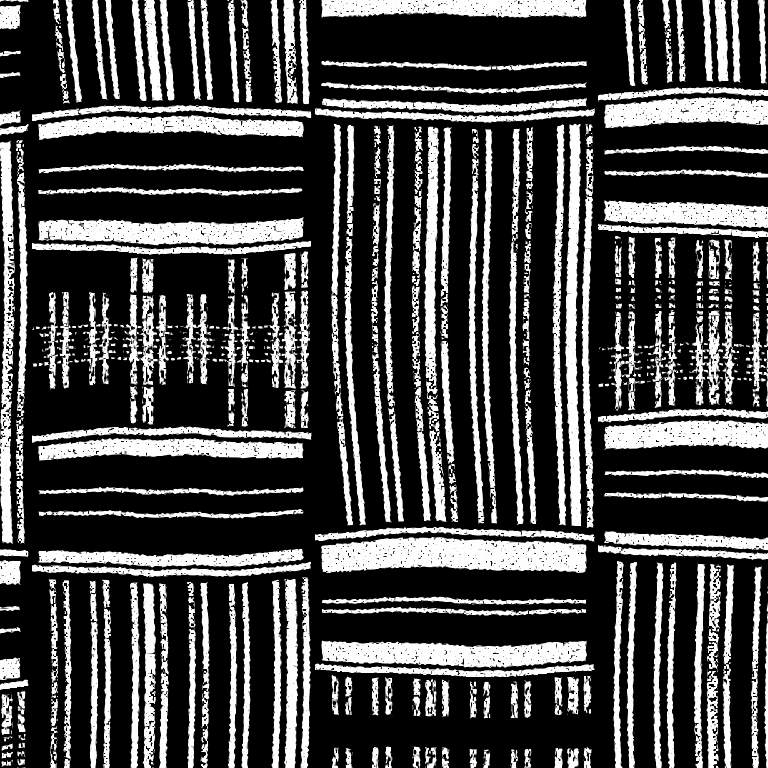
This pattern is drawn by a Shadertoy shader. Its source:

```glsl
// Black and white basket weave of striped cloth strips with worn, plaid crossings.

#define UNITS 768.0        // design units across the canvas
#define PITCH 283.0        // column width
#define ORIGIN 32.0        // left edge of column zero
#define PERIOD 877.0       // vertical repeat of one column
#define BAND 142.0         // height of one cross-striped band
#define SECOND_BAND 322.0  // start of the lower band
#define CROSSING 467.0     // end of bands and plaid, start of long stripes
#define BOW 7.0            // curvature of the cross stripes
#define LEAN 15.0          // sideways drift of the long stripes
#define ROUGH 1.9          // raggedness of edges
#define WEAR 0.42          // amount of missing ink
#define INK vec3(0.995)

float hash(vec2 p) {
    p = fract(p * vec2(0.1031, 0.1137));
    p += dot(p, p.yx + 33.33);
    return fract((p.x + p.y) * p.x * 7.31);
}

float noise(vec2 p) {
    vec2 i = floor(p), f = fract(p);
    f = f * f * (3.0 - 2.0 * f);
    return mix(mix(hash(i), hash(i + vec2(1, 0)), f.x),
               mix(hash(i + vec2(0, 1)), hash(i + vec2(1, 1)), f.x), f.y);
}

// Signed distance to a straight line of given half width
float line(float x, float center, float halfWidth) {
    return abs(x - center) - halfWidth;
}

// Six stripe groups: pairs, with triples third and last
float longStripes(float x) {
    float centers[6] = float[6](27.0, 67.0, 116.0, 165.0, 206.0, 258.0);
    float d = 1e3;
    for (int i = 0; i < 6; i++) {
        float r = abs(x - centers[i]);
        float group = i % 3 == 2 ? min(r - 5.0, line(r, 14.5, 3.2))
                                 : line(r, 6.7, 2.8);
        d = min(d, group);
    }
    return d;
}

// Cross stripes: thin edges, two thick bars and two fine lines
float crossBand(float x, float v, float kind, bool second) {
    bool narrow = kind == 1.0;
    float bar = kind == 0.0 ? 7.5 : (narrow ? 14.0 : 11.5);
    float foot = second ? (narrow ? 3.5 : 5.5) : 10.0;
    float fineCenter = narrow ? (second ? 100.0 : 76.0) : 72.0;
    float fineGap = narrow && !second ? 5.0 : 11.0;
    float d = min(line(v, 13.0 + bar, bar), line(v, 132.0 - foot, foot));
    d = min(d, line(abs(v - fineCenter), fineGap, 1.8));
    d = max(d, line(x, 139.0, 132.0));
    float edges = max(line(abs(v - 72.0), 67.0, 3.0), line(x, 139.0, 140.0));
    return min(d, edges);
}

// Broken long stripes crossed by dashed threads
float plaid(float x, float v, float kind, vec2 p) {
    float stripes = longStripes(x);
    float d = stripes;
    if (kind == 0.0) {
        float kept = min(line(x, 110.0, 11.0), min(line(x, 205.0, 12.0), line(x, 265.0, 14.0)));
        if (abs(v - 232.0) > 49.0) d = max(d, kept);
        d = max(d, -line(abs(v - 232.0), 49.0, 1.5));
    } else if (kind == 1.0) {
        d = max(d, -line(v, 201.0, 17.0));
    } else if (abs(v - 207.0) < 20.0) {
        d = max(d, -line(mod(v, 8.0), 4.0, 1.8));
    }
    d = max(d, (0.3 - noise(p * vec2(0.6, 0.25))) * 5.0);
    // Dashed weft threads, denser beside the stripes
    float zone = kind == 0.0 ? 236.0 : 275.0;
    float row = line(mod(v - zone, 7.0), 3.5, 1.0);
    float dash = line(mod(x + 3.0 * floor((v - zone) / 7.0), 6.0), 3.0, 1.8);
    float weft = max(max(row, dash), line(v, zone, 18.0));
    weft = max(weft, (stripes - 4.0 - 5.0 * noise(p * 0.12)) * 0.7);
    float border = max(line(abs(v - zone), 17.5, 1.0), dash);
    weft = max(min(weft, border), line(x, 139.0, 138.0));
    return max(min(d, weft), line(v, 233.0, 86.0));
}

void mainImage(out vec4 fragColor, in vec2 fragCoord) {
    float pixel = UNITS / iResolution.y;
    vec2 p = fragCoord * pixel;
    p.y = UNITS - p.y;

    // Column coordinates, alternate columns shifted by half a repeat
    float column = floor((p.x - ORIGIN) / PITCH);
    float x = p.x - ORIGIN - column * PITCH;
    float kind = mod(column, 3.0);
    float v = mod(p.y - 108.0 - 431.0 * mod(column, 2.0) + 9.0 * column, PERIOD);
    float arch = 4.0 * x * (PITCH - x) / (PITCH * PITCH) - 0.4;
    v += BOW * arch * cos(v * 0.0209) + 4.0 * (noise(vec2(x * 0.025, column * 7.0)) - 0.5);
    v = mod(v, PERIOD);

    float d;
    float wear = 0.12;
    if (v > CROSSING) {
        float t = (v - CROSSING) / (PERIOD - CROSSING);
        float drift = LEAN * (1.0 - x / PITCH) * t * t * t + 2.2 * sin(7.0 * t + column);
        d = max(longStripes(x - drift), line(v, 672.0, 200.0));
        wear = WEAR * smoothstep(0.45, 0.85, noise(vec2((x - drift) * 0.1 + column * 9.0, v * 0.012)));
    } else if (v > BAND && v < SECOND_BAND) {
        d = plaid(x, v, kind, p);
    } else {
        bool second = v >= SECOND_BAND;
        d = crossBand(x, second ? v - SECOND_BAND : v, kind, second);
    }

    // Ragged edges and flecks of missing ink
    d += ROUGH * (noise(p * 0.4) - 0.5);
    d = max(d, (wear - noise(p * 0.6 + 40.0)) * 6.0);
    fragColor = vec4(INK * clamp(0.5 - d / pixel, 0.0, 1.0), 1.0);
}
```
